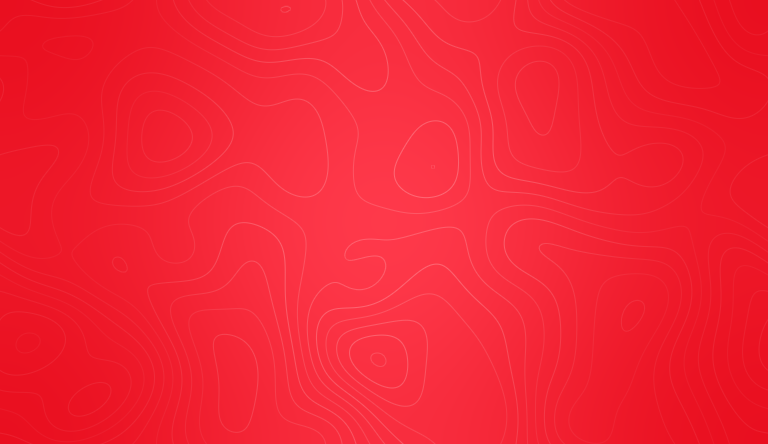
A Shadertoy shader for this background:

```glsl
#define TAU 6.2831853
#define ASPECT 1.73
#define WAVES 16
#define LEVELS 3.1          // contour lines per unit of height
#define LINE_WIDTH 0.0024   // fraction of the canvas height
#define LINE_CENTRE 0.24    // line opacity in the glow
#define LINE_SIDE 0.07      // line opacity at the dark sides
#define WARP 0.018
#define GLOW_COLOR vec3(0.996, 0.222, 0.290)
#define DARK_COLOR vec3(0.911, 0.052, 0.115)

// Layered sines with whole wave counts, so the terrain wraps on both axes.
float terrain(vec2 uv) {
    vec2 bend = vec2(sin(TAU * (uv.x + 2.0 * uv.y) + 0.7),
                     sin(TAU * (3.0 * uv.x - uv.y) + 2.1));
    vec2 p = uv + WARP * bend;
    float height = 0.0;
    for (int i = 0; i < WAVES; i++) {
        float n = float(i);
        float radius = 1.2 + 0.25 * n;
        float angle = 2.4 * n + 0.6;
        vec2 cycles = round(radius * vec2(ASPECT * cos(angle), sin(angle)));
        float phase = 1.7 * n * n + 0.9 * n;
        height += sin(TAU * dot(cycles, p) + phase) / (radius * radius);
    }
    return height;
}

// Coverage of the contour lines, with a weight that varies per level.
float contours(vec2 uv) {
    float level = terrain(uv) * LEVELS;
    float slope = length(vec2(dFdx(level), dFdy(level)));
    float distPx = abs(fract(level) - 0.5) / max(slope, 1e-5);
    float halfPx = 0.5 * LINE_WIDTH * iResolution.y;
    float line = min(clamp(halfPx + 0.5 - distPx, 0.0, 1.0), 2.0 * halfPx);
    float steep = smoothstep(0.5, 3.0, slope * iResolution.y);
    return line * steep * (0.8 + 0.2 * sin(2.1 * floor(level)));
}

void mainImage(out vec4 fragColor, in vec2 fragCoord) {
    vec2 uv = fragCoord / iResolution.xy;

    // Wrapping elliptical glow, darkest at the left and right edges
    vec2 offset = sin(0.5 * TAU * (uv - 0.5));
    float falloff = dot(offset * offset, vec2(1.0, 0.3));
    float shade = clamp(falloff * (0.89 - 0.12 * falloff), 0.0, 1.0);
    vec3 color = mix(GLOW_COLOR, DARK_COLOR, shade);

    // Thin pale contour lines that fade with the glow
    float opacity = mix(LINE_CENTRE, LINE_SIDE, smoothstep(0.0, 0.75, shade));
    color = mix(color, vec3(1.0), opacity * contours(uv));

    fragColor = vec4(color, 1.0);
}
```
